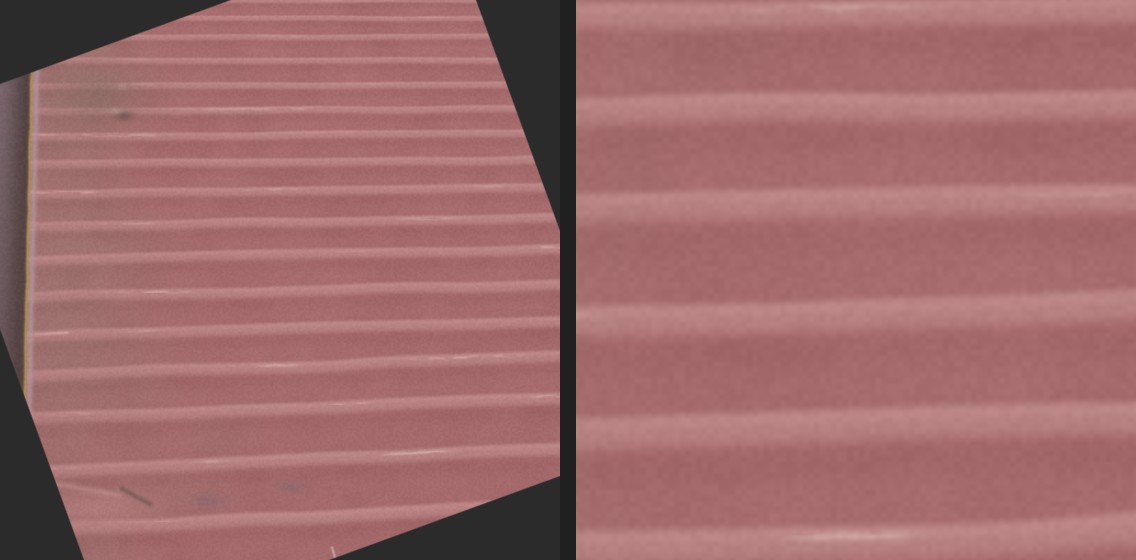
Left: the whole. Right: its middle third, enlarged.
Give the GLSL for this texture, as a WebGL 1 fragment shader.

```glsl
precision highp float;
// Weathered pink corrugated sheet on a tilted square over a dark ground.
// A loop lays seventeen ridges whose spacing widens downward; noise adds
// waviness, bright scuffs, stains and grain. A dark wall borders the left.
uniform vec2 u_resolution;

float hash(vec2 p) {
  p = fract(p * vec2(0.1031, 0.1137));
  p += dot(p, p.yx + 33.33);
  return fract((p.x + p.y) * p.x * 7.13);
}

float noise(vec2 p) {
  vec2 i = floor(p), f = fract(p);
  f = f * f * (3.0 - 2.0 * f);
  return mix(mix(hash(i), hash(i + vec2(1.0, 0.0)), f.x),
             mix(hash(i + vec2(0.0, 1.0)), hash(i + vec2(1.0, 1.0)), f.x), f.y);
}

float bell(float x) { return exp(-x * x); }

// Soft elliptical spot
float spot(vec2 p, vec2 center, vec2 radius) {
  return bell(length((p - center) / radius));
}

// Distance to a line segment
float segment(vec2 p, vec2 a, vec2 b) {
  vec2 d = b - a;
  return length(p - a - d * clamp(dot(p - a, d) / dot(d, d), 0.0, 1.0));
}

// Height of ridge k, measured from the top, at position x
float ridgeHeight(float k, float x) {
  float y = 0.0026 + 0.0268 * k + 0.00193 * k * k;
  y += 0.00007 * k * (k - 8.0) * (k - 16.0);
  y -= 0.010 * bell((k - 2.0) * 0.7) + 0.015 * bell((k - 14.0) * 0.7);
  y += 0.0002 * k * k * (0.52 - x);
  return y + (noise(vec2(x * 7.0, k * 5.3)) - 0.5) * (0.002 + 0.0003 * k);
}

vec3 sheet(vec2 p) {
  // Painted metal, greyer toward the left
  float mottle = noise(p * vec2(7.0, 9.0) + 3.0);
  vec3 color = mix(vec3(0.62, 0.44, 0.43), vec3(0.65, 0.42, 0.425),
                   smoothstep(0.0, 0.45, p.x + 0.25 * (mottle - 0.5)));
  color += 0.02 * (noise(p * 22.0) - 0.5) + 0.015 * (0.5 - p.y);

  // Ridges with a crisp upper edge, a shaded foot and broken scuffs
  for (int i = 0; i < 17; i++) {
    float k = float(i);
    float d = p.y - ridgeHeight(k, p.x);
    float w = 0.0055 + 0.00065 * k;
    float band = smoothstep(-w, -0.45 * w, d) * (1.0 - smoothstep(0.2 * w, 1.2 * w, d));
    color -= 0.018 * bell((d - 1.7 * w) / w);
    color = mix(color, vec3(0.715, 0.505, 0.505),
                band * mix(0.7, 0.95, smoothstep(0.0, 0.5, p.x)));
    color += 0.025 * bell((d + 0.35 * w) / (0.3 * w));
    float patches = smoothstep(0.58, 0.85, noise(vec2(p.x * 8.0 + 2.0, k * 7.7)));
    float broken = smoothstep(0.25, 0.7, noise(vec2(p.x * 45.0, p.y * 200.0 + k)));
    float scuff = patches * broken * bell((d + 0.25 * w) / 0.0028);
    color = mix(color, vec3(0.82, 0.68, 0.65), scuff * mix(0.3, 0.8, k / 16.0));
  }

  // Upper dent with its grey stain
  color = mix(color, vec3(0.53, 0.42, 0.39), 0.6 * spot(p, vec2(0.17, 0.17), vec2(0.09, 0.045)));
  color = mix(color, vec3(0.38, 0.30, 0.28), 0.65 * spot(p, vec2(0.222, 0.207), vec2(0.016, 0.008)));
  color = mix(color, vec3(0.69, 0.57, 0.52), 0.7 * spot(p, vec2(0.207, 0.198), vec2(0.013, 0.005)));
  color = mix(color, vec3(0.69, 0.57, 0.52), 0.5 * spot(p, vec2(0.218, 0.155), vec2(0.009, 0.006)));

  // Lower buckle: lifted light patch, dark crease and bluish stains
  color = mix(color, vec3(0.70, 0.49, 0.49), 0.75 * spot(p, vec2(0.18, 0.908), vec2(0.11, 0.03)));
  float crease = segment(p, vec2(0.218, 0.873), vec2(0.268, 0.900));
  color = mix(color, vec3(0.42, 0.33, 0.31), 0.6 * bell(crease / 0.005));
  float fold = segment(p, vec2(0.10, 0.864), vec2(0.21, 0.884));
  color = mix(color, vec3(0.76, 0.57, 0.56), 0.5 * bell(fold / 0.006));
  float stains = spot(p, vec2(0.375, 0.893), vec2(0.03, 0.013))
               + spot(p, vec2(0.518, 0.870), vec2(0.022, 0.011));
  color = mix(color, vec3(0.52, 0.41, 0.44), 0.55 * stains);
  float chip = segment(p, vec2(0.593, 0.978), vec2(0.598, 0.995));
  return mix(color, vec3(0.80, 0.66, 0.65), 0.8 * bell(chip / 0.0025));
}

void main() {
  vec2 uv = gl_FragCoord.xy / u_resolution;
  float px = 1.0 / min(u_resolution.x, u_resolution.y);
  vec2 p = vec2(uv.x, 1.0 - uv.y);
  vec3 color = sheet(p);

  // Side wall, pale fringe and yellow trim
  float e = p.x - 0.064 + 0.022 * p.y + 0.0015 * (noise(vec2(p.y * 40.0, 2.0)) - 0.5);
  vec3 wall = mix(vec3(0.33, 0.26, 0.26), vec3(0.49, 0.41, 0.43),
                  smoothstep(0.008, 0.06, -e) * (1.0 - 0.7 * p.y));
  color = mix(color, vec3(0.70, 0.58, 0.63), 0.75 * bell((e - 0.004) / 0.006));
  color = mix(wall, color, smoothstep(-px, px, e + 0.003));
  color = mix(color, vec3(0.70, 0.57, 0.36), 0.9 * bell((e + 0.004) / 0.0035));

  // Fine grain
  color += 0.03 * (noise(p * 300.0) - 0.5);

  // Square turned by twenty degrees
  vec2 c = p - 0.5;
  vec2 q = abs(vec2(dot(c, vec2(0.940, -0.342)), dot(c, vec2(0.342, 0.940))));
  float inside = 1.0 - smoothstep(-px, px, max(q.x, q.y) - 0.5);
  gl_FragColor = vec4(mix(vec3(0.17), color, inside), 1.0);
}
```
